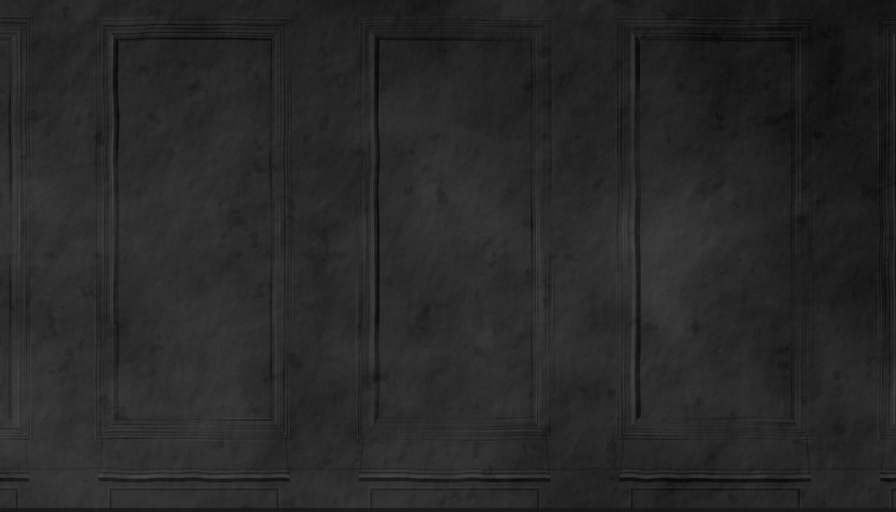
A WebGL 2 fragment shader for this texture:

```glsl
#version 300 es
precision highp float;
// Dark, worn plaster wall with a row of tall moulded panels above a ledge.
uniform vec2 u_resolution;
out vec4 outColor;

// Lengths are in canvas heights.
const float PERIOD = 0.509;
const float FIRST_CENTRE = 0.379;
const vec2 OPENING_HALF = vec2(0.147, 0.368);
const float OPENING_Y = 0.552;
const float FRAME_WIDTH = 0.040;
const float LEDGE_Y = 0.072;
const float LEDGE_HALF = 0.187;
const int GROOVES = 7;
const float GROOVE_WIDTH = 0.0012;
const float BASE_TONE = 0.165;
const float RELIEF = 0.085;
const vec3 PLASTER_TINT = vec3(1.0, 1.0, 0.99);
const vec3 FLOOR_COLOR = vec3(0.10, 0.075, 0.08);

float hash(vec2 p) {
  vec3 q = fract(vec3(p.xyx) * 0.1031);
  q += dot(q, q.yzx + 33.33);
  return fract((q.x + q.y) * q.z);
}

float noise(vec2 p) {
  vec2 i = floor(p), f = fract(p);
  f = f * f * (3.0 - 2.0 * f);
  return mix(mix(hash(i), hash(i + vec2(1, 0)), f.x),
             mix(hash(i + vec2(0, 1)), hash(i + vec2(1, 1)), f.x), f.y);
}

float fbm(vec2 p) {
  float sum = 0.0, amp = 0.5;
  for (int i = 0; i < 5; i++) {
    sum += amp * noise(p);
    p = mat2(1.6, 1.2, -1.2, 1.6) * p + 7.3;
    amp *= 0.5;
  }
  return sum;
}

// Soft stroke of half width w around zero.
float stroke(float d, float w) {
  float aa = 0.8 / u_resolution.y;
  return (1.0 - smoothstep(w - aa, w + aa, abs(d))) * min(1.0, w / aa);
}

// Soft band covering a..b.
float band(float d, float a, float b) {
  float aa = 0.8 / u_resolution.y;
  return smoothstep(a - aa, a + aa, d) * (1.0 - smoothstep(b - aa, b + aa, d));
}

float blob(vec2 p, vec2 centre, vec2 size) {
  vec2 q = (p - centre) / size;
  return exp(-dot(q, q));
}

// Broad light, stains and trowelled relief.
float plaster(vec2 p) {
  float aspect = u_resolution.x / u_resolution.y;
  float cloud = fbm(p * 5.0 + 3.0) - 0.48;
  float stain = fbm(p * 13.0 + 21.0) - 0.48;
  float tone = BASE_TONE + 0.026 - 0.048 * p.x / aspect - 0.045 * smoothstep(0.4, 1.05, p.y);
  tone += (0.07 + 0.05 * p.x / aspect) * cloud + 0.06 * stain;
  vec2 ragged = p + 0.16 * vec2(cloud, stain);
  tone += 0.062 * blob(ragged, vec2(1.32, 0.48), vec2(0.09, 0.17));
  tone += 0.028 * blob(ragged, vec2(0.83, 0.68), vec2(0.13, 0.20));
  tone -= 0.030 * blob(ragged, vec2(1.62, 0.78), vec2(0.20, 0.30));
  vec2 q = p * vec2(34.0, 28.0), lightStep = vec2(0.16, -0.16);
  tone += RELIEF * (fbm(q) - fbm(q + lightStep));
  float chips = smoothstep(0.66, 0.74, fbm(p * 30.0 + 50.0));
  return tone - 0.025 * chips + 0.012 * (hash(floor(p * 300.0)) - 0.5);
}

// Change of tone over the mitred frame of one panel.
float frame(vec2 q, float id) {
  vec2 edge = abs(q) - OPENING_HALF;
  bool upright = edge.x > edge.y;
  float side = upright ? step(0.0, q.x) : 2.0 + step(0.0, q.y);
  float along = upright ? q.y : q.x;
  vec2 seed = vec2(id + 9.0, side * 17.0);
  float d = max(edge.x, edge.y) + 0.003 * (noise(vec2(along * 14.0, side) + seed) - 0.5);
  float inside = band(d, -0.002, FRAME_WIDTH + 0.008);
  float wear = smoothstep(0.22, 0.55, noise(vec2(along * 9.0, d * 50.0) + seed * 3.0));
  wear = mix(0.35, 1.0, wear);
  if (id > 1.5 && side == 1.0) wear *= 0.65;
  float streak = noise(vec2(d * 330.0, along * 7.0) + seed) - 0.5;
  float tone = 0.045 * streak * inside;
  for (int i = 0; i < GROOVES; i++) {
    float n = float(i);
    float at = (n + 0.6 * hash(seed + n)) * FRAME_WIDTH / float(GROOVES - 1);
    float depth = mix(0.025, 0.065, hash(seed + n * 5.0));
    tone -= depth * stroke(d - at, GROOVE_WIDTH);
    tone += 0.5 * depth * stroke(d - at - 0.0026, GROOVE_WIDTH);
  }
  // Light comes from the right: deep shadow left, lit bevel right.
  if (side == 0.0) tone += 0.055 * band(d, 0.010, 0.017) - 0.085 * band(d, 0.000, 0.008);
  if (side == 1.0) tone += 0.030 * band(d, 0.008, 0.022) - 0.035 * band(d, 0.000, 0.004);
  if (side == 3.0) tone -= 0.050 * band(d, 0.000, 0.007);
  return tone * wear;
}

// Ledge, its shadow, and the tops of the lower panels.
float ledge(vec2 q, float y, float id) {
  float wobble = 0.003 * (noise(vec2(q.x * 30.0, id)) - 0.5);
  float h = y - LEDGE_Y + wobble;
  float span = band(q.x, -LEDGE_HALF, LEDGE_HALF);
  float chipped = mix(0.4, 1.0, noise(vec2(q.x * 35.0, id * 8.0)));
  float tone = span * chipped * (0.075 * band(h, -0.005, 0.001) + 0.04 * stroke(h - 0.007, 0.0015));
  tone -= span * (0.085 * band(h, -0.013, -0.006) + 0.035 * stroke(h - 0.004, 0.0015));
  tone -= 0.035 * stroke(h - 0.012, 0.0013);
  float lower = max(abs(q.x) - 0.163, y - 0.044);
  tone -= 0.055 * stroke(lower, 0.0018) - 0.025 * stroke(lower - 0.004, 0.0014);
  // Uprights flare from the frame down to the ledge.
  float flare = abs(q.x) - 0.180 - 0.10 * max(0.0, 0.125 - y);
  return tone - 0.035 * stroke(flare, 0.0013) * band(y, LEDGE_Y, 0.15);
}

void main() {
  vec2 p = gl_FragCoord.xy / u_resolution.y;
  float id = floor((p.x - FIRST_CENTRE) / PERIOD + 0.5);
  vec2 q = vec2(p.x - FIRST_CENTRE - id * PERIOD, p.y - OPENING_Y);
  float tone = plaster(p) + frame(q, id) + ledge(q, p.y, id);
  vec3 color = PLASTER_TINT * clamp(tone, 0.045, 0.32);
  color = mix(color, FLOOR_COLOR, 0.8 * (1.0 - smoothstep(0.006, 0.010, p.y)));
  outColor = vec4(color, 1.0);
}
```
